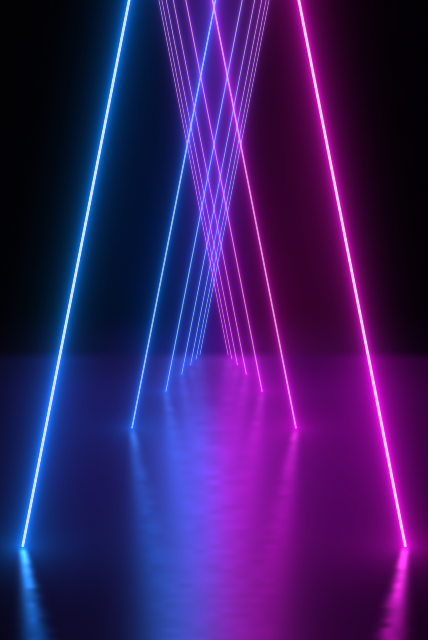
Reproduce this background procedurally as a Shadertoy shader.

```glsl
// Two rows of leaning neon tubes, blue and magenta, recede over a glossy floor.
// One loop places each mirrored pair by perspective and adds its core, glow
// and blurred reflection; soft gradients light the wall and the floor.

float hash(vec2 p) {
    return fract(sin(dot(p, vec2(127.1, 311.7))) * 43758.5453);
}

float noise(vec2 p) {
    vec2 cell = floor(p), f = fract(p);
    f = f * f * (3.0 - 2.0 * f);
    return mix(mix(hash(cell), hash(cell + vec2(1, 0)), f.x),
               mix(hash(cell + vec2(0, 1)), hash(cell + vec2(1, 1)), f.x), f.y);
}

// Soft bell curve around a centre
float bell(float x, float centre, float width) {
    float t = (x - centre) / width;
    return exp(-t * t);
}

vec3 wall(vec2 p) {
    float low = smoothstep(1.0, 0.5, p.y);
    vec3 col = vec3(0.006, 0.002, 0.012);
    col += vec3(0.0, 0.05, 0.17) * bell(p.x, -0.09, 0.09) * (0.6 + 0.4 * low);
    col += vec3(0.17, 0.0, 0.13) * bell(p.x, 0.12, 0.10) * (0.6 + 0.4 * low);
    col += vec3(0.12, 0.02, 0.24) * bell(p.x, 0.0, 0.055);
    // Haze above the floor edge
    col += vec3(0.06, 0.02, 0.12) * smoothstep(0.52, 0.44, p.y) * bell(p.x, 0.0, 0.3);
    return col;
}

vec3 floorLight(vec2 p) {
    vec3 col = mix(vec3(0.10, 0.07, 0.31), vec3(0.30, 0.01, 0.35),
                   smoothstep(-0.20, 0.20, p.x));
    col *= 0.55 + 0.45 * smoothstep(0.0, 0.30, p.y);
    col *= 1.0 - 0.45 * smoothstep(0.20, 0.36, abs(p.x));
    col *= 1.0 - 0.25 * smoothstep(0.38, 0.45, p.y);

    // Merged reflections of the far tubes
    float near = smoothstep(0.45, 0.28, p.y);
    float width = 0.035 + 0.035 * near;
    col += vec3(0.04, 0.22, 0.38) * bell(p.x, -0.055, width) * (0.25 + 0.75 * near);
    col += vec3(0.30, 0.05, 0.30) * bell(p.x, 0.045, width * 1.3) * (0.4 + 0.6 * near);
    col += vec3(0.12, 0.05, 0.20) * bell(p.x, 0.0, 0.08) * (1.0 - near);
    return col;
}

void mainImage(out vec4 fragColor, in vec2 fragCoord) {
    vec2 p = fragCoord / iResolution.y;
    p.x -= 0.5 * iResolution.x / iResolution.y;
    float px = 0.8 / iResolution.y;

    float onFloor = smoothstep(0.454, 0.436, p.y);
    vec3 col = mix(wall(p), floorLight(p), onFloor);
    float ripple = noise(p * vec2(45.0, 130.0)) - 0.5;
    vec3 cores = vec3(0.0);
    float coverage = 0.0;

    for (int i = 0; i < 7; i++) {
        // Half spacing and foot height shrink toward the vanishing point
        float n = float(i);
        float spacing = 0.2988 / (1.0 + 1.18 * n + 0.155 * n * n);
        float up = p.y - (0.470 - 1.08 * spacing);
        float drop = max(-up, 0.0);
        float size = sqrt(spacing / 0.2988);

        for (float side = -1.0; side < 2.0; side += 2.0) {
            float x = side * p.x;
            vec3 tint = side < 0.0 ? vec3(0.02, 0.50, 0.95) : vec3(0.84, 0.05, 0.76);
            tint = mix(tint, vec3(0.66, 0.24, 0.92), smoothstep(0.03, -0.09, x));

            // Tube
            float across = (x - spacing + 0.195 * max(up, 0.0)) * 0.981;
            float dist = length(vec2(across, drop));
            float radius = 0.0026 * size;
            float core = 1.0 - smoothstep(max(radius - px, 0.0), radius + px, dist);
            core *= 0.75 + 0.25 * size;
            cores = mix(cores, mix(tint, vec3(1.0), 0.45 + 0.35 * size), core);
            coverage = max(coverage, core);

            // Tight halo and wide glow
            float glow = 0.60 * exp(-dist / (0.006 * size));
            glow += 0.50 * size * exp(-dist / (0.031 * size));
            col += tint * glow * (0.25 + 0.75 * size);

            // Reflection widens and fades below the foot
            float shift = x - spacing + 0.14 * drop + ripple * 0.04 * drop;
            float spread = 0.005 + 0.11 * drop;
            float streak = bell(shift, 0.0, spread) * exp(-drop * 4.5);
            streak *= smoothstep(0.0, 0.012, drop) * (1.0 + 0.4 * ripple);
            float strength = i == 0 ? 1.0 : 0.75 * size * size;
            col += mix(tint, vec3(1.0), 0.35 * exp(-drop * 15.0)) * streak * strength;

            // Pool of light around the foot
            float pool = exp(-length(vec2(across, up * 3.0)) / (0.08 * size));
            col += tint * pool * 0.20 * size * onFloor;
        }
    }

    col = mix(col, max(col, cores), coverage);
    col += (hash(fragCoord) - 0.5) / 255.0;
    fragColor = vec4(clamp(col, 0.0, 1.0), 1.0);
}
```
